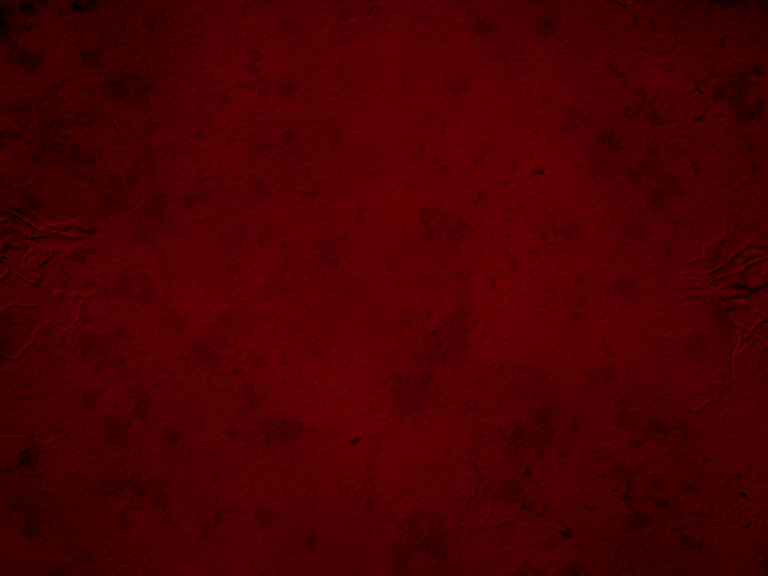
Write a Shadertoy shader that draws this texture.

```glsl
#define CENTER_RED 0.350
#define VIGNETTE 0.062
#define CORNER_FALL 0.018
#define STAIN_AMOUNT 0.16
#define SMUDGE_AMOUNT 0.085
#define GRAIN_SCALE 150.0
#define GRAIN_AMOUNT 0.085
#define SPECK_AMOUNT 0.05
#define CREASE_AMOUNT 0.16
#define PIT_COUNT 14
#define PIT_SIZE 0.014

float hash(vec2 p) {
    vec3 q = fract(vec3(p.xyx) * 0.1031);
    q += dot(q, q.yzx + 33.33);
    return fract((q.x + q.y) * q.z);
}

float noise(vec2 p) {
    vec2 cell = floor(p), f = fract(p);
    f = f * f * (3.0 - 2.0 * f);
    float low = mix(hash(cell), hash(cell + vec2(1, 0)), f.x);
    float high = mix(hash(cell + vec2(0, 1)), hash(cell + vec2(1, 1)), f.x);
    return mix(low, high, f.y);
}

float fbm(vec2 p, int octaves) {
    float sum = 0.0, total = 0.0, weight = 1.0;
    for (int i = 0; i < octaves; i++) {
        sum += weight * noise(p);
        total += weight;
        weight *= 0.6;
        p = mat2(1.6, 1.2, -1.2, 1.6) * p + 17.3;
    }
    return sum / total;
}

// Fine plaster height
float grainHeight(vec2 p) {
    return fbm(p * GRAIN_SCALE + 40.0, 2) + 0.3 * noise(p * 0.45 * GRAIN_SCALE);
}

// Thin wandering ridges
float creaseHeight(vec2 p) {
    vec2 warp = vec2(fbm(p * 9.0, 3), fbm(p * 9.0 + 31.0, 3));
    float n = fbm(p * vec2(11.0, 19.0) + 3.0 * warp, 3);
    return smoothstep(0.8, 0.98, 1.0 - abs(2.0 * n - 1.0));
}

// Small elongated chips: x is the dark hollow, y its lit lower rim
vec2 pits(vec2 p, float aspect) {
    vec2 result = vec2(0.0);
    vec2 ragged = 0.007 * vec2(noise(p * 150.0), noise(p * 150.0 + 50.0)) - 0.0035;
    for (int i = 0; i < PIT_COUNT; i++) {
        float id = float(i) * 7.0 + 3.0;
        vec2 center = vec2(hash(vec2(id, 1.0)) * aspect, hash(vec2(id, 2.0)));
        float angle = 2.4 * hash(vec2(id, 3.0)) - 1.2;
        float size = PIT_SIZE * mix(0.4, 1.2, hash(vec2(id, 4.0)));
        float depth = mix(0.4, 0.95, hash(vec2(id, 5.0)));
        float c = cos(angle), s = sin(angle);
        mat2 turn = mat2(c, -s, s, c);
        vec2 stretch = vec2(1.0, 2.6) / size;
        float hollow = length(turn * (p + ragged - center) * stretch);
        float rim = length(turn * (p + ragged - center + vec2(-0.001, 0.003)) * stretch);
        result.x = max(result.x, depth * (1.0 - smoothstep(0.7, 1.1, hollow)));
        result.y = max(result.y, depth * (1.0 - smoothstep(0.7, 1.1, rim)));
    }
    return result;
}

void mainImage(out vec4 fragColor, in vec2 fragCoord) {
    float aspect = iResolution.x / iResolution.y;
    vec2 p = fragCoord / iResolution.y;
    vec2 q = 2.0 * fragCoord / iResolution.xy - 1.0;

    // Vignette
    float r2 = dot(q, q);
    float red = CENTER_RED - VIGNETTE * r2 - CORNER_FALL * r2 * r2;

    // Broad stains and small ragged smudges
    red += STAIN_AMOUNT * (fbm(p * 4.5 + 8.0, 6) - 0.5);
    float smudge = smoothstep(0.52, 0.78, fbm(p * 20.0 + 60.0, 4));
    red -= SMUDGE_AMOUNT * smudge * (0.6 + 0.4 * r2);

    // Dark specks clustered in loose patches
    float cluster = smoothstep(0.4, 0.65, fbm(p * 6.0 + 90.0, 3));
    float speck = smoothstep(0.6, 0.85, fbm(p * 75.0 + 12.0, 2));
    red -= SPECK_AMOUNT * speck * (0.35 + cluster);

    // Embossed grain lit from the upper left
    vec2 light = vec2(-0.0011, 0.0018);
    float relief = grainHeight(p - light) - grainHeight(p + light);
    red += GRAIN_AMOUNT * relief * (0.7 + 0.6 * noise(p * 9.0));

    // Creases gathered at the left and right edges
    float sides = smoothstep(0.66, 0.88, abs(q.x)) * (1.0 - smoothstep(0.1, 0.5, abs(q.y + 0.1 * sign(q.x))));
    float patches = smoothstep(0.3, 0.55, fbm(p * 7.0 + 21.0, 3));
    float faint = 0.25 * smoothstep(0.52, 0.68, fbm(p * 5.0 + 77.0, 3));
    float fold = creaseHeight(p - 1.3 * light) - creaseHeight(p + 1.3 * light);
    red += CREASE_AMOUNT * min(fold, 0.6) * (sides * patches + faint);

    // Chips
    vec2 pit = pits(p, aspect);
    red += 0.08 * max(pit.y - pit.x, 0.0);
    red *= 1.0 - 0.9 * pit.x;

    red = max(red, 0.02);
    float blue = 0.01 * smoothstep(0.2, 0.3, red);
    fragColor = vec4(red, 0.0, blue, 1.0);
}
```
